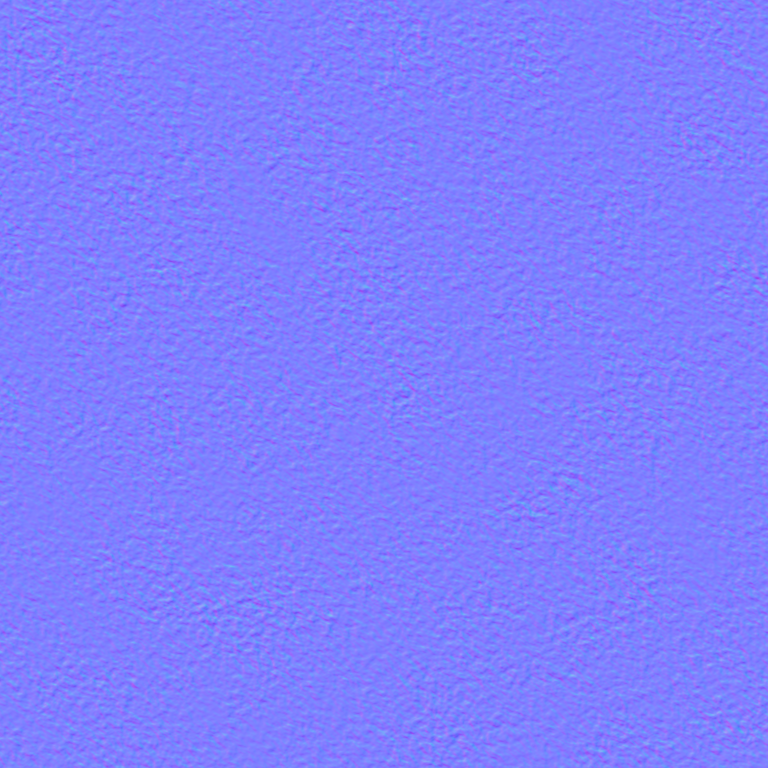
Give the GLSL for this texture map, as a three.js fragment shader.

```glsl
// Tangent-space normal map of fine, rough plaster, with green pointing down.
// Sums analytic slopes of three octaves of gradient noise in a slightly
// stretched frame, sharpens the steep edges and varies roughness by patches.
varying vec2 vUv;

vec2 hashDirection(vec2 cell) {
  vec3 h = fract(cell.xyx * vec3(0.1031, 0.1030, 0.0973));
  h += dot(h, h.yzx + 33.33);
  return normalize(fract((h.xx + h.yz) * h.zy) * 2.0 - 0.999);
}

// Gradient noise: x holds the value, yz its derivative.
vec3 slopeNoise(vec2 p) {
  vec2 cell = floor(p);
  vec2 f = p - cell;
  vec2 u = f * f * f * (f * (f * 6.0 - 15.0) + 10.0);
  vec2 du = 30.0 * f * f * (f * (f - 2.0) + 1.0);

  vec2 ga = hashDirection(cell);
  vec2 gb = hashDirection(cell + vec2(1.0, 0.0));
  vec2 gc = hashDirection(cell + vec2(0.0, 1.0));
  vec2 gd = hashDirection(cell + vec2(1.0, 1.0));
  float a = dot(ga, f);
  float b = dot(gb, f - vec2(1.0, 0.0));
  float c = dot(gc, f - vec2(0.0, 1.0));
  float d = dot(gd, f - vec2(1.0, 1.0));
  float k = a - b - c + d;

  float value = a + u.x * (b - a) + u.y * (c - a) + u.x * u.y * k;
  vec2 slope = ga + u.x * (gb - ga) + u.y * (gc - ga)
             + u.x * u.y * (ga - gb - gc + gd)
             + du * (u.yx * k + vec2(b, c) - a);
  return vec3(value, slope);
}

// Slope of the grain, drawn out a little along a falling diagonal.
vec2 grainSlope(vec2 p) {
  vec2 along = normalize(vec2(1.0, -0.58));
  vec2 across = vec2(-along.y, along.x);
  vec2 q = vec2(dot(p, along) * 0.72, dot(p, across));

  mat2 turn = mat2(0.8, 0.6, -0.6, 0.8);
  mat2 frame = turn;
  vec2 slope = vec2(0.0);
  float frequency = 75.0;
  for (int i = 0; i < 3; i++) {
    float weight = i == 0 ? 0.35 : (i == 1 ? 0.7 : 0.55);
    vec2 s = slopeNoise(frame * q * frequency + float(i) * 37.3).yz;
    slope += weight * (s * frame);
    frequency *= 1.72;
    frame = turn * frame;
  }
  return along * slope.x * 0.72 + across * slope.y;
}

void main() {
  // Gentle bending keeps the grains from lining up.
  vec2 bend = slopeNoise(vUv * 23.0 + 11.7).yz;
  vec2 slope = grainSlope(vUv + 0.001 * bend);

  // Flatten gentle slopes and steepen the edges of the grains.
  slope *= 0.65 + 0.35 * length(slope);

  // Smooth and rough patches
  float patches = slopeNoise(vUv * 7.0 + 3.1).x
                + 0.8 * slopeNoise(vUv * 19.0 + 51.4).x;
  float roughness = clamp(1.0 + 0.65 * patches, 0.5, 1.7);

  slope *= roughness * 0.155;
  vec3 normal = normalize(vec3(slope.x, -slope.y, 1.0));
  gl_FragColor = vec4(normal * 0.5 + 0.5, 1.0);
}
```
